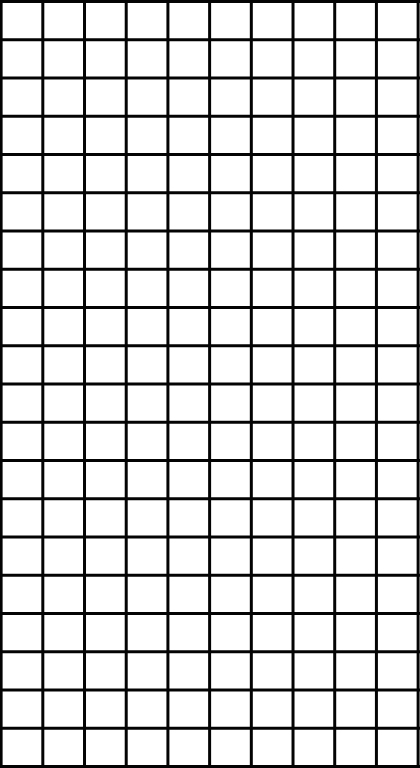
Reproduce this pattern procedurally as a Shadertoy shader.

```glsl
// A plain ruled grid: thin near-black lines on white, closed by a border.
// Each axis measures the distance to its nearest line, and box coverage
// over one pixel smooths the edges. Lengths are in canvas heights.

#define CELLS vec2(10.0, 20.0)
#define LINE_WIDTH 0.0039
#define GRID_SHIFT vec2(-0.0005, 0.0)
#define INK vec3(0.01)
#define PAPER vec3(1.0)

// Distance on each axis to the nearest of the evenly spaced lines.
vec2 lineDistance(vec2 p, vec2 size) {
    vec2 pitch = (size - LINE_WIDTH) / CELLS;
    vec2 cell = (p - 0.5 * LINE_WIDTH - GRID_SHIFT) / pitch;
    return abs(cell - round(cell)) * pitch;
}

// Share of a pixel covered by a line on each axis.
vec2 lineCoverage(vec2 dist, float pixel) {
    float halfWidth = 0.5 * LINE_WIDTH;
    vec2 inner = max(dist - 0.5 * pixel, -halfWidth);
    vec2 outer = min(dist + 0.5 * pixel, halfWidth);
    return clamp((outer - inner) / pixel, 0.0, 1.0);
}

void mainImage(out vec4 fragColor, in vec2 fragCoord) {
    float pixel = 1.0 / iResolution.y;
    vec2 size = iResolution.xy * pixel;
    vec2 p = fragCoord * pixel;

    // Union of the upright and level lines
    vec2 cover = lineCoverage(lineDistance(p, size), pixel);
    float ink = 1.0 - (1.0 - cover.x) * (1.0 - cover.y);

    fragColor = vec4(mix(PAPER, INK, ink), 1.0);
}
```
